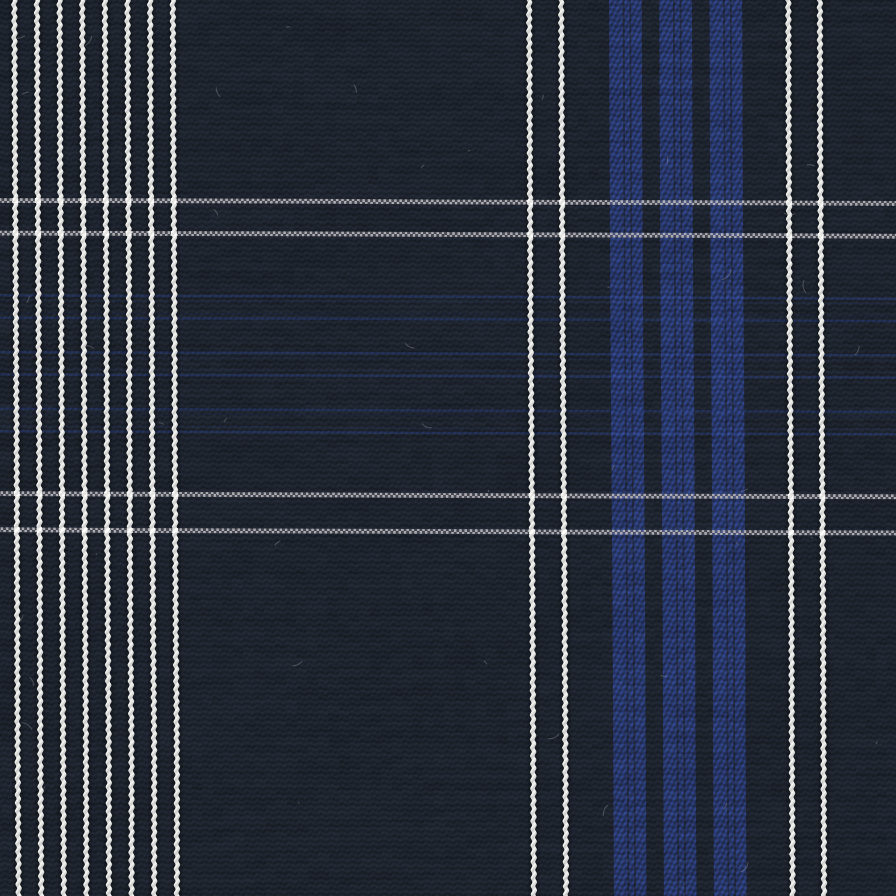
A Shadertoy shader for this texture:

```glsl
#define THREADS 170.0
#define TWISTS 110.0
#define CORD_HALF 0.0026
#define DOTTED_HALF 0.0027
#define BAND_HALF 0.0182
#define SKEW vec2(0.0052, 0.0033)
#define LINT_CELLS 14.0
#define NAVY vec3(0.115, 0.138, 0.178)
#define BLUE vec3(0.165, 0.235, 0.475)
#define WHITE vec3(0.95, 0.95, 0.94)
#define SILVER vec3(0.74, 0.73, 0.75)

const float TAU = 6.28318;

float hash(vec2 p) {
    return fract(sin(dot(p, vec2(127.1, 311.7))) * 43758.5453);
}

float noise(vec2 p) {
    vec2 i = floor(p), f = fract(p);
    f = f * f * (3.0 - 2.0 * f);
    return mix(mix(hash(i), hash(i + vec2(1, 0)), f.x),
               mix(hash(i + vec2(0, 1)), hash(i + vec2(1, 1)), f.x), f.y);
}

// Signed distance to the nearest of count evenly spaced lines
float nearestLine(float x, float first, float gap, float count) {
    float k = clamp(round((x - first) / gap), 0.0, count - 1.0);
    return x - first - k * gap;
}

float smaller(float a, float b) {
    return abs(a) < abs(b) ? a : b;
}

float stripe(float d, float halfWidth, float soft) {
    return 1.0 - smoothstep(halfWidth - soft, halfWidth + soft, abs(d));
}

// Short curved fibres, at most one per cell
float lint(vec2 p, float soft) {
    vec2 cell = floor(p * LINT_CELLS);
    vec2 d = fract(p * LINT_CELLS) - 0.3 - 0.4 * vec2(hash(cell), hash(cell + 7.3));
    float angle = TAU * hash(cell + 3.1);
    d = mat2(cos(angle), -sin(angle), sin(angle), cos(angle)) * d / LINT_CELLS;
    d.y += 40.0 * d.x * d.x;
    float reach = mix(0.001, 0.008, hash(cell + 5.7));
    return step(0.82, hash(cell + 1.9)) * stripe(d.x, reach, soft) * stripe(d.y, 0.0006, soft);
}

void mainImage(out vec4 fragColor, in vec2 fragCoord) {
    vec2 uv = fragCoord / iResolution.xy;
    vec2 p = vec2(uv.x, 1.0 - uv.y);
    float soft = 0.7 / iResolution.y;

    // Slightly skewed cloth
    vec2 q = p - SKEW * (p.yx - 0.5);
    q += 0.0008 * (vec2(noise(p * 6.0), noise(p * 6.0 + 19.0)) - 0.5);

    // Ribbed ground weave with uneven threads
    vec2 thread = q * THREADS;
    float rib = sin(TAU * thread.y + 0.9 * sin(TAU * thread.x * 0.5));
    float twill = sin(TAU * (thread.x + thread.y * 0.5));
    float grain = hash(floor(thread * vec2(0.5, 1.0))) - 0.5;
    float streak = noise(vec2(thread.x * 0.06, thread.y)) - 0.5;
    float shade = 1.0 + 0.13 * rib + 0.05 * twill + 0.12 * grain + 0.12 * streak;
    vec3 color = NAVY * shade;

    // Faint blue weft pairs
    float weft = nearestLine(q.y, 0.3440, 0.0632, 3.0);
    float blueWeft = 0.75 * stripe(abs(weft) - 0.0125, 0.0014, soft)
                   + 0.22 * stripe(abs(weft) - 0.0070, 0.0010, soft);
    blueWeft *= 0.8 + 0.2 * twill;
    color = mix(color, BLUE, blueWeft * 0.8);

    // Blue warp bands, each split by two dark slits
    float band = nearestLine(q.x, 0.7005, 0.0560, 3.0);
    float blueWarp = stripe(band, BAND_HALF, soft);
    blueWarp *= 1.0 - 0.65 * stripe(band + 0.0020, 0.0010, soft);
    blueWarp *= 1.0 - 0.65 * stripe(band - 0.0055, 0.0010, soft);
    blueWarp *= 0.78 + 0.20 * twill;
    color = mix(color, BLUE * (shade + 0.15 * blueWeft), blueWarp);

    // Dotted weft lines: two staggered rows of stitches
    float dotted = smaller(nearestLine(q.y, 0.2253, 0.0365, 2.0),
                           nearestLine(q.y, 0.5527, 0.0404, 2.0));
    float stitches = sin(TAU * thread.x + 0.5 * TAU * step(0.0, dotted));
    float silver = stripe(dotted, DOTTED_HALF, soft);
    color = mix(color, SILVER, silver * mix(0.25, 0.9, smoothstep(-0.6, 0.8, stitches)));

    // Twisted white warp cords, fuller where they cross the dotted lines
    float cord = smaller(nearestLine(q.x, 0.0182, 0.0253, 8.0),
                 smaller(nearestLine(q.x, 0.5931, 0.0358, 2.0),
                         nearestLine(q.x, 0.8822, 0.0352, 2.0)));
    float twist = sin(TAU * q.y * TWISTS);
    float shadow = stripe(cord, CORD_HALF * 2.2, CORD_HALF);
    color *= 1.0 - 0.25 * shadow * (1.0 - silver);
    float wobble = 0.0009 * twist * (1.0 - silver);
    float white = stripe(cord - wobble, CORD_HALF + 0.0007 * silver, soft);
    float ply = 0.93 + 0.07 * sin(TAU * (q.y * TWISTS + cord * 120.0)) + 0.07 * silver;
    color = mix(color, WHITE * ply, white);

    // Stray lint
    color = mix(color, SILVER, 0.28 * lint(p, soft));

    fragColor = vec4(clamp(color, 0.0, 1.0), 1.0);
}
```
